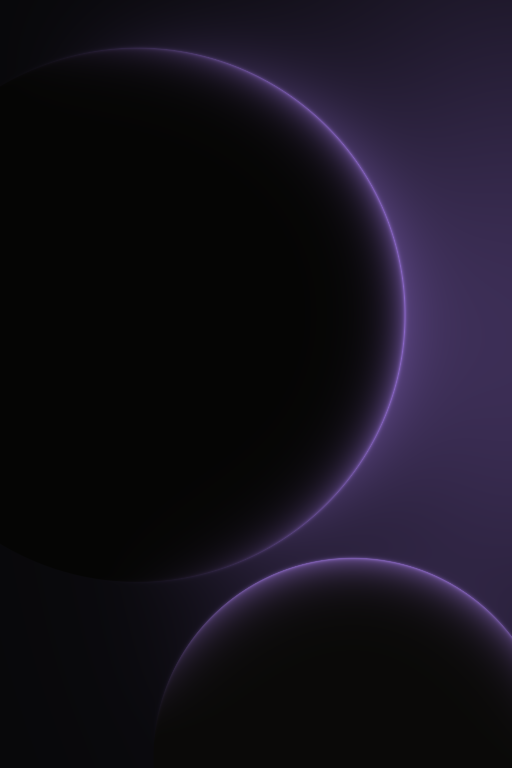
A Shadertoy shader for this background:

```glsl
// Two dark discs, rim-lit in violet, before a soft glow from the right.
// Signed circle distances drive the edge line, inner light and outer halo;
// a directional term fades each rim away from its light.

#define TINT vec3(0.69, 0.506, 1.0)
#define NIGHT vec3(0.030, 0.030, 0.038)
#define GLOW_CENTER vec2(0.68, 0.55)
#define GLOW_SIZE vec2(0.34, 0.52)
#define GLOW_LEVEL 0.29
#define LINE_WIDTH 0.0018
#define INNER_WIDTH 0.023
#define HALO_WIDTH 0.042

// Disc: xy = center, z = radius, in units of the canvas height
#define BIG_DISC vec3(0.1797, 0.5898, 0.3477)
#define SMALL_DISC vec3(0.4596, 0.0137, 0.2597)

// Amount of rim light for the direction from the disc center
float facing(vec2 p, vec3 disc, vec2 light, float dark, float full) {
    vec2 normal = (p - disc.xy) / max(length(p - disc.xy), 1e-4);
    return smoothstep(dark, full, dot(normal, normalize(light)));
}

// Paints one disc with its halo over the color behind it
vec3 paintDisc(vec3 behind, vec2 p, vec3 disc, vec3 body,
               float lit, float haloLevel) {
    float dist = length(p - disc.xy) - disc.z;
    float pixel = 1.0 / iResolution.y;
    float depth = max(-dist, 0.0);
    float height = max(dist, 0.0);

    float inner = 0.46 * exp(-depth / INNER_WIDTH);
    float halo = haloLevel * lit * exp(-height / HALO_WIDTH);
    float line = 0.30 * exp(-abs(dist) / LINE_WIDTH);

    vec3 inside = body + TINT * inner * lit;
    vec3 outside = behind + TINT * halo;
    float cover = smoothstep(0.75 * pixel, -0.75 * pixel, dist);
    return mix(outside, inside, cover) + TINT * line * sqrt(lit) * mix(lit, 1.0, 0.5);
}

void mainImage(out vec4 fragColor, in vec2 fragCoord) {
    vec2 p = fragCoord / iResolution.y;

    // Background glow
    vec2 q = (p - GLOW_CENTER) / GLOW_SIZE;
    vec3 color = NIGHT + TINT * GLOW_LEVEL * exp(-dot(q, q));

    // Large disc, lit from the right
    float bigLit = facing(p, BIG_DISC, vec2(0.97, 0.20), -0.35, 0.95);
    color = paintDisc(color, p, BIG_DISC, vec3(0.020, 0.020, 0.016), bigLit, 0.20);

    // Small disc, lit from above
    float smallLit = facing(p, SMALL_DISC, vec2(0.12, 1.0), -0.05, 1.0);
    color = paintDisc(color, p, SMALL_DISC, vec3(0.038, 0.036, 0.030), smallLit, 0.04);

    fragColor = vec4(clamp(color, 0.0, 1.0), 1.0);
}
```
